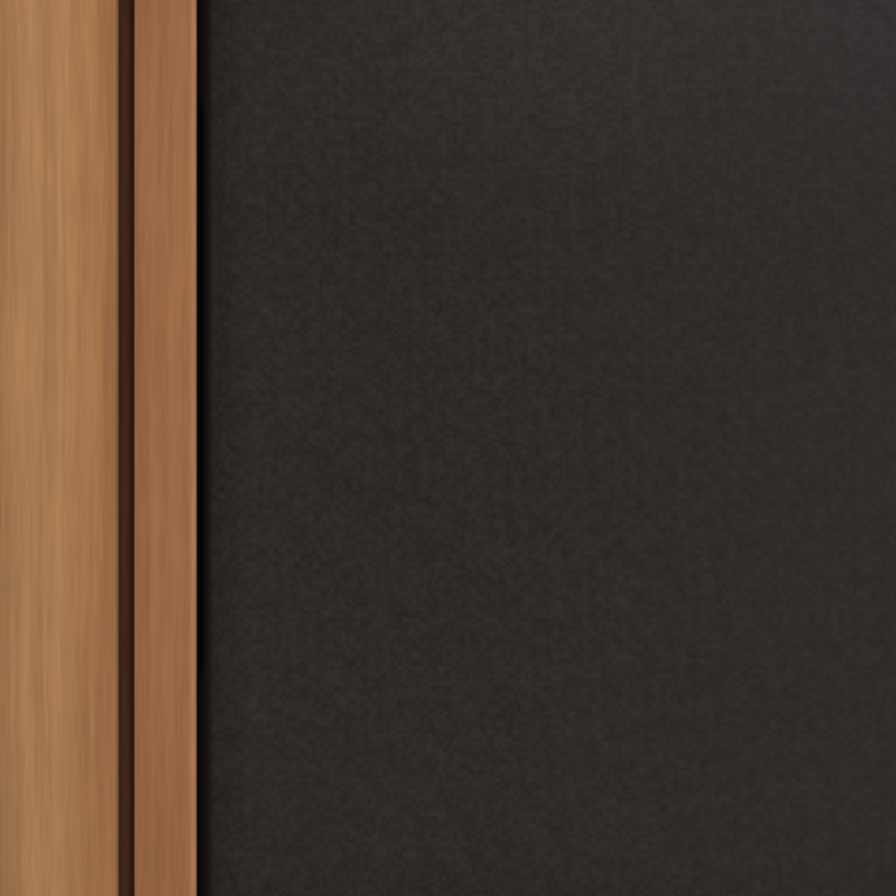
This texture is drawn by a three.js fragment shader. Its source:

```glsl
// Two upright wooden slats beside a dark, finely grained matte panel.
// Vertical bands are blended by soft steps; stretched value noise gives the
// wood grain, and fine isotropic noise gives the panel its leathery tooth.

varying vec2 vUv;

// Band edges, measured across the canvas
const float GROOVE_LEFT = 0.1325;
const float GROOVE_RIGHT = 0.1500;
const float SLAT_END = 0.2195;
const float PANEL_START = 0.2350;
const float EDGE_SOFT = 0.0016;

// Colours
const vec3 WOOD_WIDE = vec3(0.655, 0.480, 0.322);
const vec3 WOOD_NARROW = vec3(0.592, 0.402, 0.270);
const vec3 WOOD_RED = vec3(0.590, 0.390, 0.255);
const vec3 GROOVE_DARK = vec3(0.155, 0.085, 0.055);
const vec3 GROOVE_LIT = vec3(0.270, 0.170, 0.120);
const vec3 GAP_BLACK = vec3(0.025, 0.020, 0.017);
const vec3 GAP_GREY = vec3(0.105, 0.092, 0.080);
const vec3 PANEL_WARM = vec3(0.178, 0.167, 0.155);
const vec3 PANEL_COOL = vec3(0.190, 0.175, 0.170);

// Texture strengths
const float GRAIN_AMOUNT = 0.085;
const float TOOTH_AMOUNT = 0.030;

float hash(vec2 p) {
  return fract(sin(dot(p, vec2(127.1, 311.7))) * 43758.5453);
}

float noise(vec2 p) {
  vec2 cell = floor(p);
  vec2 f = fract(p);
  f = f * f * (3.0 - 2.0 * f);
  float low = mix(hash(cell), hash(cell + vec2(1.0, 0.0)), f.x);
  float high = mix(hash(cell + vec2(0.0, 1.0)), hash(cell + 1.0), f.x);
  return mix(low, high, f.y);
}

float edge(float at, float x) {
  return smoothstep(at - EDGE_SOFT, at + EDGE_SOFT, x);
}

// Signed grain: broad streaks, thin fibres and short pores
float woodGrain(vec2 p) {
  float bend = 0.006 * noise(vec2(p.x * 12.0, p.y * 3.0));
  float x = p.x + bend;
  float streaks = noise(vec2(x * 55.0, p.y * 1.6)) - 0.5;
  float fibres = noise(vec2(x * 190.0, p.y * 5.0 + 7.0)) - 0.5;
  float pores = noise(vec2(x * 380.0, p.y * 26.0)) - 0.5;
  return 0.55 * streaks + 0.5 * fibres + 0.35 * pores;
}

vec3 wood(vec2 p) {
  // Wide slat reddens towards the groove
  float redden = smoothstep(0.055, GROOVE_LEFT, p.x);
  vec3 wide = mix(WOOD_WIDE, WOOD_RED, 0.65 * redden);
  wide *= 1.0 - 0.05 * smoothstep(0.03, 0.0, p.x);
  vec3 color = mix(wide, WOOD_NARROW, step(0.141, p.x));

  float grain = woodGrain(p);
  color *= 1.0 + 2.0 * GRAIN_AMOUNT * grain;
  color *= 0.985 + 0.03 * noise(p * vec2(8.0, 3.0));

  // Thin lit arris, then shade as the slat turns into the gap
  color += 0.045 * smoothstep(0.004, 0.0, abs(p.x - 0.2155));
  color *= 1.0 - 0.25 * smoothstep(GROOVE_LEFT - 0.005, GROOVE_LEFT, p.x)
                      * step(p.x, GROOVE_RIGHT - 0.005);
  return color;
}

vec3 groove(vec2 p) {
  float across = (p.x - GROOVE_LEFT) / (GROOVE_RIGHT - GROOVE_LEFT);
  float lit = smoothstep(0.55, 0.1, abs(across - 0.38));
  vec3 color = mix(GROOVE_DARK, GROOVE_LIT, 0.75 * lit);
  return color * (0.94 + 0.12 * noise(p * vec2(260.0, 18.0)));
}

vec3 gap(vec2 p) {
  // The deepest black runs along the middle of the height only
  float deep = smoothstep(0.245, 0.255, p.y) * smoothstep(0.890, 0.875, p.y);
  float slit = smoothstep(0.229, 0.225, p.x);
  vec3 base = mix(GAP_BLACK * 1.7, GAP_GREY, smoothstep(0.222, 0.236, p.x));
  return mix(base, GAP_BLACK, deep * slit);
}

vec3 panel(vec2 p) {
  vec3 color = mix(PANEL_WARM, PANEL_COOL, smoothstep(0.45, 1.0, p.x));
  // Soft sheen at the top, faint shade beside the gap and at the foot
  color += vec3(0.022, 0.022, 0.023) * smoothstep(0.72, 1.0, p.y)
         * smoothstep(0.22, 0.55, p.x);
  color *= mix(0.86, 1.0, smoothstep(PANEL_START, 0.285, p.x));
  color *= mix(0.96, 1.0, smoothstep(0.0, 0.05, p.y));

  float tooth = noise(p * 240.0) + 0.7 * noise(p * 130.0 + 19.0) - 0.85;
  float cloud = noise(p * 9.0) - 0.5;
  float fade = mix(1.0, 0.7, smoothstep(0.5, 1.0, p.x));
  return color + TOOTH_AMOUNT * fade * tooth + 0.005 * cloud;
}

void main() {
  vec2 p = vUv;
  float inGroove = edge(GROOVE_LEFT, p.x) * (1.0 - edge(GROOVE_RIGHT, p.x));
  vec3 color = mix(wood(p), groove(p), inGroove);
  color = mix(color, gap(p), edge(SLAT_END, p.x));
  color = mix(color, panel(p), smoothstep(PANEL_START - 0.003, PANEL_START + 0.005, p.x));
  gl_FragColor = vec4(color, 1.0);
}
```
